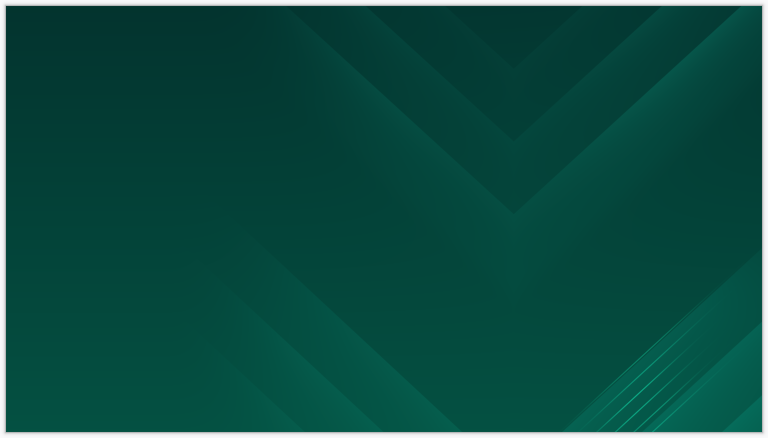
Give the GLSL for this background, as a Shadertoy shader.

```glsl
// Dark green panel with layered translucent chevrons, thin light streaks and a pale frame.

// Lit edge at d = 0 that fades over the given reach on its positive side.
float litEdge(float d, float reach, float aa) {
    return smoothstep(-aa, aa, d) * exp(-max(d, 0.0) / reach);
}

float hash(float n) {
    return fract(sin(n * 12.99) * 4375.5);
}

void mainImage(out vec4 fragColor, in vec2 fragCoord) {
    float aa = 1.0 / iResolution.y;
    vec2 p = fragCoord * aa;
    float aspect = iResolution.x * aa;

    // Vertical base gradient
    vec3 color = mix(vec3(0.016, 0.318, 0.260), vec3(0.010, 0.200, 0.180), p.y);

    // Nested V shapes hanging from the top, stronger on the right arm
    float side = p.x - 1.173;
    float vee = p.y - 0.915 * abs(side);
    float armFade = smoothstep(0.42, 0.95, p.x) * mix(0.75, 1.15, smoothstep(-0.2, 0.5, side));
    float veeLight = 0.0;
    for (int i = 0; i < 3; i++) {
        float k = float(i);
        float tip = 0.511 + 0.166 * k;
        float armGlow = 0.65 + 0.6 * smoothstep(0.0, 0.4, abs(side));
        veeLight += litEdge(tip - vee, 0.10 - 0.02 * k, aa) * armGlow * (1.0 - 0.22 * k);
    }
    color += vec3(0.008, 0.070, 0.058) * veeLight * armFade;
    color += vec3(0.002, 0.012, 0.010) * smoothstep(0.28, 0.36, vee) * armFade;

    // Bands falling to the lower left
    float fall = p.y + 0.93 * p.x;
    float fallLight = 0.0;
    for (int i = 0; i < 3; i++) {
        fallLight += litEdge(0.995 - 0.167 * float(i) - fall, 0.12, aa) * (1.0 - 0.2 * float(i));
    }
    float fallFade = smoothstep(0.38, 0.72, p.x) * smoothstep(0.62, 0.15, p.y);
    color += vec3(0.004, 0.055, 0.047) * fallLight * fallFade;

    // Bands rising to the lower right
    float rise = 0.92 * p.x - p.y;
    float riseLight = 0.0;
    for (int i = 0; i < 3; i++) {
        riseLight += litEdge(rise - 1.167 - 0.168 * float(i), 0.17, aa);
    }
    color += vec3(0.004, 0.072, 0.064) * riseLight * smoothstep(0.55, 0.25, p.y);

    // Thin tapered streaks along the rising bands
    for (int i = 0; i < 6; i++) {
        float k = float(i);
        float across = abs(rise - 1.162 - 0.039 * k);
        float along = (p.x - 1.465 - 0.05 * (hash(k + 2.0) - 0.5)) / (0.11 + 0.05 * hash(k + 7.0));
        float taper = exp(-2.0 * along * along);
        float line = smoothstep(0.0015 + aa, 0.0, across) * taper;
        color += vec3(0.03, 0.30, 0.22) * line * (0.55 + 0.45 * hash(k + 4.0));
    }

    // Pale frame with a soft shadow around the panel
    vec2 halfSize = vec2(aspect, 1.0) * 0.5;
    vec2 q = abs(p - halfSize) - halfSize + 0.0137;
    float outside = length(max(q, 0.0)) + min(max(q.x, q.y), 0.0);
    vec3 frame = vec3(0.98, 0.98, 0.985) - 0.36 * exp(-max(outside, 0.0) * 320.0);
    color = mix(color, frame, smoothstep(-0.6 * aa, 0.6 * aa, outside));

    fragColor = vec4(color, 1.0);
}
```
